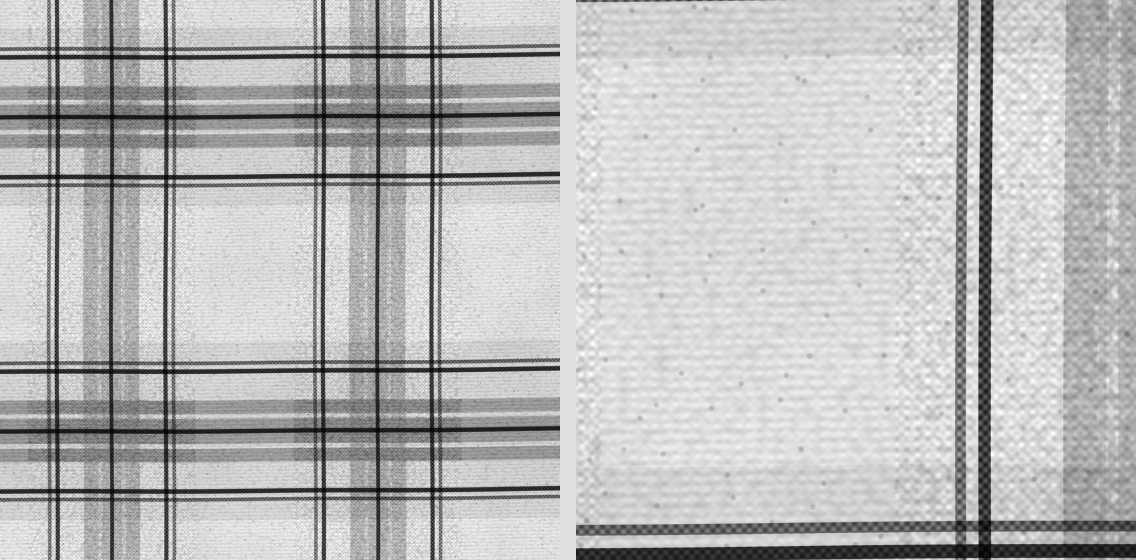
Left: the whole. Right: its middle third, enlarged.
Give the GLSL for this texture, as a Shadertoy shader.

```glsl
// Grey woven plaid: two sets of bands and paired lines, repeated by folding each
// axis about the centre of its stripe group. Tones multiply where sets cross;
// sine ribs, thread dots and cellular noise give the weave and its wear.

const float TAU = 6.2831853;

vec2 hash2(vec2 p) {
    vec3 q = fract(p.xyx * vec3(0.1031, 0.1030, 0.0973));
    q += dot(q, q.yzx + 33.33);
    return fract((q.xx + q.yz) * q.zy);
}

// Distance to the nearest jittered point.
float cellular(vec2 p) {
    vec2 cell = floor(p), f = fract(p);
    float nearest = 2.0;
    for (int j = -1; j <= 1; j++)
        for (int i = -1; i <= 1; i++) {
            vec2 g = vec2(i, j);
            nearest = min(nearest, length(g + hash2(cell + g) - f));
        }
    return nearest;
}

// Broad, uneven patches of fading, roughly -1 to 1.
float blotches(vec2 p) {
    float sum = 0.0, amp = 0.5;
    for (int i = 0; i < 4; i++) {
        sum += amp * sin(p.x + 1.7 * sin(p.y * 0.8)) * cos(p.y + 1.3 * sin(p.x * 0.7));
        p = mat2(1.5, 1.1, -1.1, 1.5) * p + 2.3;
        amp *= 0.65;
    }
    return sum;
}

// Signed offset from the nearest repeat centre.
float fold(float x, float centre, float period) {
    return (fract((x - centre) / period + 0.5) - 0.5) * period;
}

// Soft-edged bar around d = 0.
float bar(float d, float halfWidth) {
    float aa = 0.8 / iResolution.y;
    return smoothstep(-aa, aa, halfWidth - abs(d));
}

void mainImage(out vec4 fragColor, in vec2 fragCoord) {
    vec2 uv = fragCoord / iResolution.xy;

    // Slight sag of the cloth, then fold both axes.
    vec2 bend = vec2(0.0010 * sin(uv.y * 9.0 + 1.0),
                     0.0055 * uv.x * uv.x + 0.0006 * sin(uv.x * 14.0));
    vec2 cloth = uv - bend;
    float dx = abs(fold(cloth.x, 0.1992, 0.4753));
    float dy = abs(fold(cloth.y, 0.7904, 0.5612));

    // Weave: fine ribs, staggered thread dots and fibre grain.
    float ribs = cos(TAU * 160.0 * cloth.y);
    float dots = cos(TAU * 160.0 * cloth.x) * ribs;
    float grain = 0.45 - cellular(uv * vec2(130.0, 200.0));
    float specks = smoothstep(0.40, 0.12, cellular(uv * vec2(150.0, 75.0)));
    float fade = blotches(uv * 13.0);

    // Stripe masks.
    float broadV = bar(dx, 0.150);
    float broadH = bar(dy, 0.159);
    float bandV = bar(dx, 0.0501);
    float bandH = bar(dy, 0.0550) * (1.0 - bar(dy - 0.0268, 0.0042));
    float streak = bar(dx - 0.0210, 0.0035) * (0.45 + 0.55 * specks)
                 + 0.5 * bar(dx - 0.0300, 0.0014) * specks;

    // Ground cloth and broad tints.
    float tone = 0.865 + 0.030 * fade;
    tone *= 1.0 - 0.065 * broadH;
    tone *= 1.0 - broadV * mix(0.03, 0.13, bandH);

    // Worn upright band, then the horizontal bands over it.
    float worn = clamp(0.22 * specks + 0.10 * fade + 0.75 * streak, 0.0, 1.0);
    tone *= 1.0 - bandV * (1.0 - worn) * mix(0.21, 0.07, bandH);
    tone *= 1.0 - 0.27 * bandH;

    // Surface texture, rougher inside the upright broad band.
    tone += 0.026 * ribs + mix(0.015, 0.050, broadV) * dots;
    tone += mix(0.10, 0.17, broadV) * grain;
    tone += 0.045 * specks * broadV * (1.0 - bandH) * (1.0 - bandV);

    // Dark centre and inner lines, with a thinner grey line outside each.
    float darkV = max(bar(dx, 0.0034), bar(dx - 0.0970, 0.0037));
    float greyV = bar(dx - 0.1113, 0.0032);
    float darkH = max(bar(dy, 0.0040), bar(dy - 0.1070, 0.0041));
    float greyH = bar(dy - 0.1218, 0.0032);
    tone *= 1.0 - darkV * (0.73 - 0.14 * dots);
    tone *= 1.0 - greyV * (0.47 - 0.16 * dots);
    tone *= 1.0 - darkH * (0.80 - 0.08 * dots);
    tone *= 1.0 - greyH * (0.55 - 0.14 * dots);

    // Sparse dark flecks caught in the yarn.
    float fleck = smoothstep(0.07, 0.03, cellular(uv * 32.0 + 7.0));
    tone *= 1.0 - 0.16 * fleck;

    fragColor = vec4(vec3(clamp(tone, 0.0, 1.0)), 1.0);
}
```
